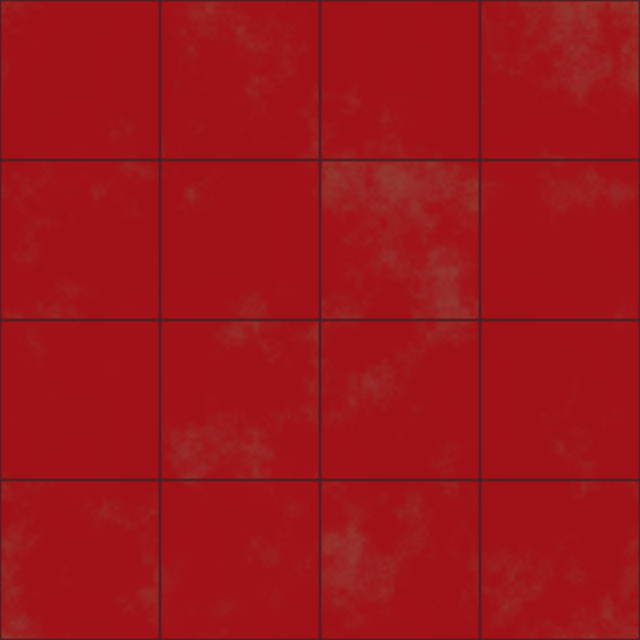
A WebGL 1 fragment shader for this texture:

```glsl
precision highp float;
// Four by four red square tiles with thin dark grout and patchy, dusty wear.

uniform vec2 u_resolution;

const float TILES = 4.0;             // repeats across and down
const float GROUT_WIDTH = 0.0043;    // in canvas units
const float GROUT_SOFTNESS = 1.3;    // edge blend, in pixels
const float CORNER_RADIUS = 0.003;
const vec3 GLAZE = vec3(0.63, 0.068, 0.092);
const vec3 DUST = vec3(0.575, 0.24, 0.205);
const vec3 GROUT = vec3(0.33, 0.112, 0.122);
const float WEAR_CELLS = 10.0;       // coarsest wear patches across the canvas
const float WEAR_GAIN = 0.72;        // strength of each finer octave
const float WEAR_SOFTNESS = 0.42;
const float CLEAN_LEVEL = 0.60;      // wear threshold of the cleanest tile
const float WORN_LEVEL = 0.43;       // wear threshold of the most worn tile
const float WEAR_STEP = 0.618;       // spreads wear evenly over the tiles
const float WEAR_START = 0.7;
const float MOTTLE = 0.02;           // faint brightness drift of the glaze

float hash(vec2 p) {
  vec3 q = fract(vec3(p.xyx) * 0.1031);
  q += dot(q, q.yzx + 33.33);
  return fract((q.x + q.y) * q.z);
}

// Value noise that wraps after a whole number of cells
float wrapNoise(vec2 p, float period, float seed) {
  vec2 cell = floor(p);
  vec2 f = fract(p);
  vec2 lo = mod(cell, period) + seed;
  vec2 hi = mod(cell + 1.0, period) + seed;
  f = f * f * (3.0 - 2.0 * f);
  return mix(mix(hash(lo), hash(vec2(hi.x, lo.y)), f.x),
             mix(hash(vec2(lo.x, hi.y)), hash(hi), f.x), f.y);
}

float wrapFbm(vec2 uv, float cells) {
  float sum = 0.0;
  float total = 0.0;
  float weight = 1.0;
  for (int i = 0; i < 7; i++) {
    sum += weight * wrapNoise(uv * cells, cells, 17.0 * float(i) + 5.0);
    total += weight;
    weight *= WEAR_GAIN;
    cells *= 2.0;
  }
  return sum / total;
}

float roundedBox(vec2 p, float halfSize, float radius) {
  vec2 d = abs(p) - halfSize + radius;
  return length(max(d, 0.0)) + min(max(d.x, d.y), 0.0) - radius;
}

void main() {
  vec2 uv = gl_FragCoord.xy / u_resolution;
  float pixel = 1.0 / min(u_resolution.x, u_resolution.y);
  vec2 tile = mod(floor(uv * TILES), TILES);
  vec2 local = (fract(uv * TILES) - 0.5) / TILES;

  // Wear: one wrapping dust field, revealed differently by each tile
  float wornness = fract((tile.x + TILES * tile.y) * WEAR_STEP + WEAR_START);
  float threshold = mix(CLEAN_LEVEL, WORN_LEVEL, wornness);
  float dust = wrapFbm(uv, WEAR_CELLS);
  float wear = smoothstep(threshold, threshold + WEAR_SOFTNESS, dust);

  // Glaze
  float drift = wrapNoise(uv * 8.0, 8.0, 211.0) - 0.5;
  vec3 color = mix(GLAZE * (1.0 + MOTTLE * drift), DUST, wear);

  // Grout
  float edge = roundedBox(local, 0.5 / TILES - 0.5 * GROUT_WIDTH, CORNER_RADIUS);
  float grout = clamp(0.5 + edge / (pixel * GROUT_SOFTNESS), 0.0, 1.0);
  color = mix(color, GROUT, grout);

  gl_FragColor = vec4(color, 1.0);
}
```
